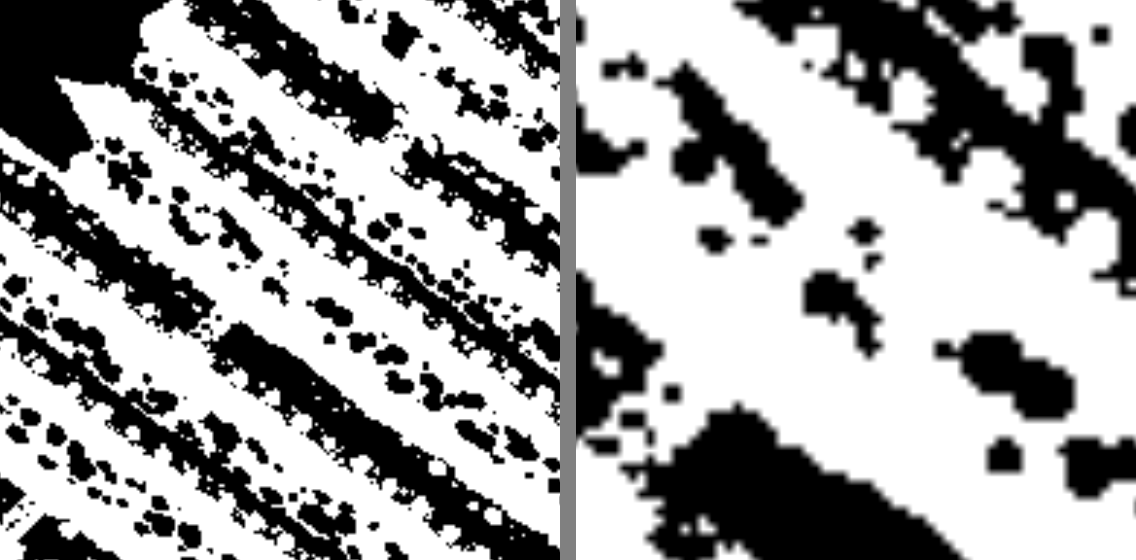
Left: the whole. Right: its middle third, enlarged.
Give the GLSL for this texture, as a three.js fragment shader.

```glsl
#define GRID 192.0
#define PERIOD 0.476
#define PHASE 1.075
#define ALONG vec2(0.811, -0.584)
#define ACROSS vec2(-0.584, -0.811)
#define DOT_STEP 0.0675
#define DOT_SIZE 0.012
#define SPECK_CELL 0.031
#define FINE_CELL 0.015
#define RAGGED 0.6
#define INK vec3(0.0)
#define PAPER vec3(1.0)

varying vec2 vUv;

vec3 hash3(vec2 c) {
  vec3 k = vec3(dot(c, vec2(127.1, 311.7)), dot(c, vec2(269.5, 183.3)), dot(c, vec2(113.5, 71.9)));
  return fract(sin(k) * 43758.55);
}

// Cellular noise: signed distance to scattered discs of random radius
float specks(vec2 p, float cell) {
  vec2 g = p / cell;
  vec2 id = floor(g);
  float d = 2.0;
  for (int j = -1; j <= 1; j++) {
    for (int i = -1; i <= 1; i++) {
      vec2 c = id + vec2(float(i), float(j));
      vec3 h = hash3(c);
      d = min(d, length(g - c - h.xy) - mix(0.08, 0.66, h.z));
    }
  }
  return d * cell;
}

// Positive inside a drop growing from point a to radius r at b
float drop(vec2 p, vec2 a, vec2 b, float r) {
  vec2 ab = b - a;
  float h = clamp(dot(p - a, ab) / dot(ab, ab), 0.0, 1.0);
  return r * h - length(p - a - ab * h);
}

// Paper where positive, ink where negative, thresholded
float print(vec2 p) {
  float along = dot(p, ALONG);
  float across = dot(p, ACROSS) + PHASE;
  vec2 q = vec2(along, across);
  float coarse = specks(q * vec2(0.85, 1.0), SPECK_CELL);
  float fine = specks(q + 3.7, FINE_CELL);
  float rough = RAGGED * fine;
  float wave = 0.004 * sin(along * 23.0 + across * 5.0) + 0.003 * sin(along * 57.0 - across * 9.0);

  float lifted = across + wave + 0.03;
  float v = mod(lifted, PERIOD) - 0.03;
  float stripe = floor(lifted / PERIOD);
  float tone = 1.0;

  // Two solid bands per period, each with a speckled band below it
  for (int i = 0; i < 2; i++) {
    float k = float(i);
    float row = 0.0876 + 0.19 * k;
    float top = 0.233 * k;
    float bottom = row + 0.014;
    float band = abs(v - 0.5 * (top + bottom)) - 0.5 * (bottom - top);
    float center = 0.196 + 0.185 * k;
    float speckle = coarse + max(abs(v - center) - 0.028, 0.0);
    tone = min(tone, min(band + rough, speckle + 0.35 * fine));

    // Row of uneven beads with small flecks beside them
    float a = along / DOT_STEP + 0.37 * k + 0.21 * stripe;
    vec3 h = hash3(vec2(floor(a), stripe * 7.0 + k));
    vec2 bead = vec2((fract(a) - 0.5 + 0.2 * (h.x - 0.5)) * DOT_STEP, v - row + 0.008 * (h.y - 0.5));
    float size = DOT_SIZE + 0.007 * h.z;
    tone = max(tone, size - length(bead) + 0.4 * fine);
    tone = max(tone, min(-fine - 0.003, 0.017 - abs(v - row)));
  }

  // Flecks along the upper edge of the wide band
  tone = max(tone, min(-coarse - 0.005, 0.022 - abs(v - 0.012)));

  // Mottled breaks through the wide band
  float gap = 0.022 - 0.7 * abs(p.x - p.y + 0.037);
  tone = max(tone, min(min(gap, 0.11 - v) + rough, fine + 0.003));

  // Dark corner with two ragged pale drops
  float corner = max(0.85 * (p.x + 0.62 * (1.0 - p.y) - 0.306), across - 0.449);
  tone = min(tone, corner + rough);
  tone = max(tone, drop(p, vec2(0.1, 0.86), vec2(0.19, 0.8), 0.05) + rough);
  tone = max(tone, drop(p, vec2(0.33, 1.02), vec2(0.29, 0.945), 0.04) + rough);
  return step(0.0, tone);
}

void main() {
  // Coarse print grain, blended between neighbours
  vec2 g = vUv * GRID - 0.5;
  vec2 id = floor(g) + 0.5;
  vec2 f = g - floor(g);
  float low = mix(print(id / GRID), print((id + vec2(1.0, 0.0)) / GRID), f.x);
  float high = mix(print((id + vec2(0.0, 1.0)) / GRID), print((id + 1.0) / GRID), f.x);
  gl_FragColor = vec4(mix(INK, PAPER, mix(low, high, f.y)), 1.0);
}
```
